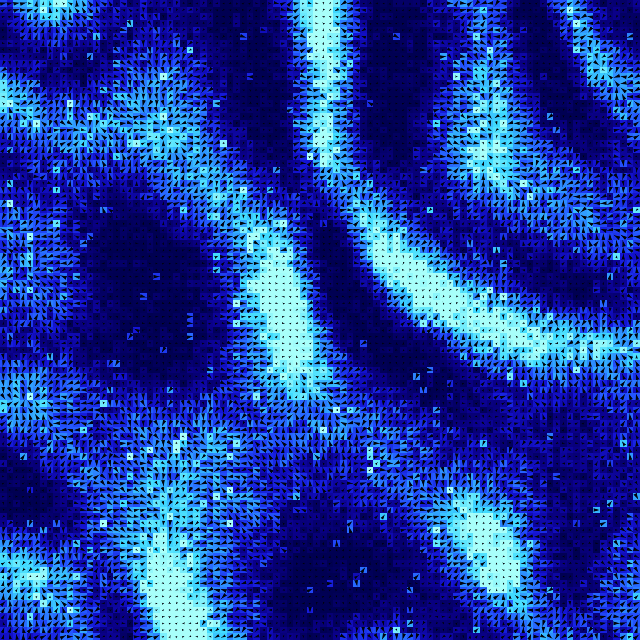
Reproduce this texture procedurally as a Shadertoy shader.

```glsl
const float CELLS = 96.0;
const float TAU = 6.28318;
const vec3 ARROW_COLOR = vec3(0.0, 0.01, 0.04);

float hash(vec2 p) {
    return fract(sin(dot(p, vec2(127.1, 311.7))) * 43758.5453);
}

float noise(vec2 p) {
    vec2 i = floor(p), f = fract(p);
    f = f * f * f * (f * (f * 6.0 - 15.0) + 10.0);
    float low = mix(hash(i), hash(i + vec2(1, 0)), f.x);
    float high = mix(hash(i + vec2(0, 1)), hash(i + vec2(1, 1)), f.x);
    return mix(low, high, f.y);
}

// Warped diagonal waves, cut into oblong patches by a slower cross wave
float patchField(vec2 p, float frequency, float warpAmount) {
    vec2 warp = vec2(noise(p * 2.9 + 3.0), noise(p * 2.9 + 17.0)) - 0.5;
    vec2 w = p + warpAmount * warp;
    float strength = mix(0.3, 1.15, smoothstep(0.15, 0.75, noise(p * 3.7 + 31.0)));
    float along = strength * sin(TAU * frequency * (w.x + w.y));
    float across = 0.5 * sin(TAU * (0.5 * frequency * (w.x - w.y) + noise(p * 3.1 + 61.0)));
    float mottle = 0.6 * (noise(p * 7.0 + 53.0) - 0.5) + 0.4 * (noise(p * 15.0) - 0.5);
    float level = 0.5 + 0.37 * (along + across + mottle);
    return pow(clamp(level, 0.0, 1.1), 1.4);
}

float field(vec2 p) {
    return patchField(p, 2.6, 0.42);
}

vec2 fieldGradient(vec2 p, float stepSize) {
    vec2 e = vec2(stepSize, 0.0);
    return vec2(field(p + e.xy) - field(p - e.xy),
                field(p + e.yx) - field(p - e.yx)) / (2.0 * stepSize);
}

// Navy through blue and cyan to near white
vec3 palette(float value) {
    vec3 ramp[7] = vec3[7](
        vec3(0.00, 0.00, 0.32), vec3(0.04, 0.00, 0.54),
        vec3(0.08, 0.08, 0.84), vec3(0.14, 0.33, 1.00),
        vec3(0.19, 0.62, 1.00), vec3(0.25, 0.86, 1.00),
        vec3(0.66, 1.00, 0.98));
    float t = clamp(value, 0.0, 0.999) * 6.0;
    int i = int(t);
    return mix(ramp[i], ramp[i + 1], fract(t));
}

// Isosceles triangle with its tip along +x
float triangleDistance(vec2 q, float halfLength, float halfWidth) {
    vec2 side = normalize(vec2(halfWidth, 2.0 * halfLength));
    float flank = dot(vec2(q.x - halfLength, abs(q.y)), side);
    return max(flank, -halfLength - q.x);
}

// Cell brightness: grain that is calm in the dark, plus rare bright sparks
float cellValue(vec2 cell, float smoothValue) {
    float grain = hash(cell + 5.3) + hash(cell + 71.9) - 1.0;
    float strength = mix(0.12, 0.27, smoothstep(0.02, 0.3, smoothValue));
    float spark = step(0.97, hash(cell + 23.7)) * mix(0.2, 0.6, hash(cell + 9.1));
    return smoothValue + strength * grain + spark;
}

// Arrows are long in the middle tones and shrink to dots at both ends
float arrowSize(float value) {
    return smoothstep(0.08, 0.42, value) * (1.0 - smoothstep(0.68, 0.95, value));
}

void mainImage(out vec4 fragColor, in vec2 fragCoord) {
    vec2 grid = fragCoord / iResolution.y * CELLS;
    vec2 cell = floor(grid);
    vec2 center = (cell + 0.5) / CELLS;
    float pixel = CELLS / iResolution.y;

    float value = cellValue(cell, field(center));
    vec3 color = palette(value);

    // Arrow follows the slope, with some jitter in heading
    vec2 slope = fieldGradient(center, 0.015);
    float heading = atan(slope.y, slope.x) + 1.3 * (hash(cell + 37.1) - 0.5);
    float size = arrowSize(value);
    vec2 axis = vec2(cos(heading), sin(heading));
    vec2 local = fract(grid) - 0.5;
    vec2 q = vec2(dot(local, axis), dot(local, vec2(-axis.y, axis.x)));

    float d = triangleDistance(q, mix(0.17, 0.48, size), mix(0.13, 0.27, size));
    float arrow = 1.0 - smoothstep(-0.5 * pixel, 0.5 * pixel, d);
    fragColor = vec4(mix(color, ARROW_COLOR, arrow), 1.0);
}
```
